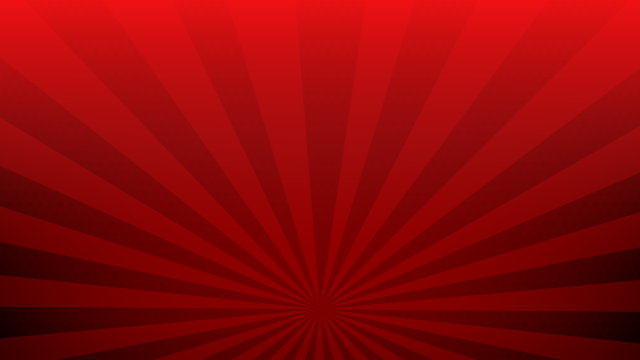
Reproduce this background procedurally as a Shadertoy shader.

```glsl
// Rays around the hub: 1 on a light ray, 0 on a dark one.
// Squeezing x makes rays wide near the vertical and narrow near the sides.
float sunRays(vec2 p, float pixel) {
    float turn = atan(p.x * 0.72, p.y) / 6.2831853;
    float phase = turn * 23.0 - 0.04;

    // Uneven widths beside the central ray
    phase -= 0.10 * exp(-pow((turn - 0.017) / 0.011, 2.0));
    phase += 0.07 * exp(-pow((turn + 0.034) / 0.011, 2.0));

    float wave = -cos(6.2831853 * phase);
    float blur = 18.0 * pixel / max(length(p), 0.001);
    return smoothstep(-blur, blur, wave);
}

// Staggered grid of soft round dots.
float halftone(vec2 p, float pitch) {
    vec2 cell = p / pitch;
    cell.x += 0.5 * mod(floor(cell.y), 2.0);
    return 1.0 - smoothstep(0.1, 0.4, length(fract(cell) - 0.5));
}

void mainImage(out vec4 fragColor, in vec2 fragCoord) {
    vec2 uv = fragCoord / iResolution.xy;
    vec2 p = fragCoord / iResolution.y;
    vec2 hub = vec2(0.5 * iResolution.x / iResolution.y, 0.141);
    float side = abs(uv.x - 0.5) * 2.0;
    float ray = sunRays(p - hub, 1.0 / iResolution.y);

    // Vertical glow, with ray contrast fading towards the top
    float lightRed = 0.52 + 0.15 * uv.y + 0.27 * pow(uv.y, 4.0);
    float darkRed = lightRed * mix(0.78, 0.98, pow(uv.y, 1.4));
    float red = mix(darkRed, lightRed, ray);

    // Shadow in the lower corners and along the floor
    float low = 1.0 - smoothstep(0.1, 0.85, uv.y);
    red -= pow(side, 2.3) * low * mix(0.32, 0.25, ray);
    red -= 0.05 * (1.0 - smoothstep(0.0, 0.14, uv.y));

    // Faint dots on the dark rays
    float dots = halftone(p, 0.028) * (1.0 - ray);
    red -= dots * mix(0.010, 0.025, side * low);

    float warmth = smoothstep(0.28, 0.65, uv.y);
    vec3 color = vec3(red, red * 0.072 * warmth, red * 0.083 * warmth);
    fragColor = vec4(clamp(color, 0.0, 1.0), 1.0);
}
```
